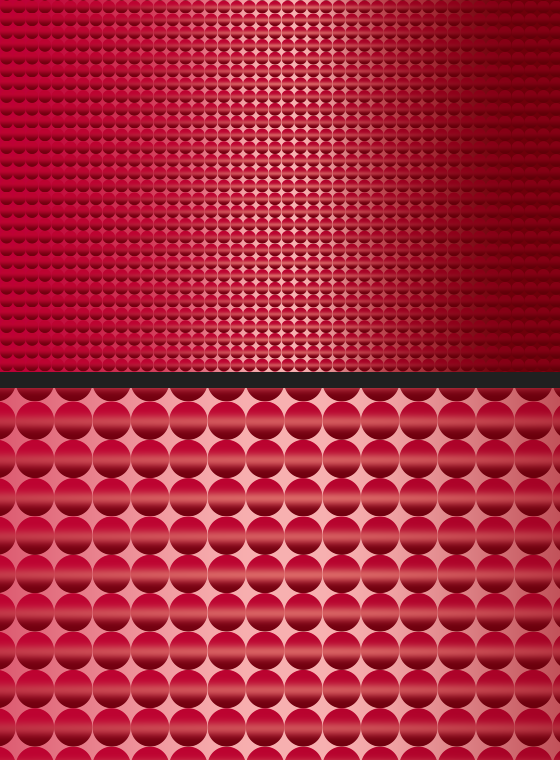
Top: the whole. Bottom: its middle third, enlarged.
Write a Shadertoy shader that draws this pattern.

```glsl
// Rows of touching glossy red discs over a horizontal metallic gradient.
// A square grid is folded with fract; each disc is shaded from crimson through
// a central sheen to a dark base, and pale four-pointed gaps show between them.

const float ROWS = 29.1;          // discs down the canvas height
const float GRID_SHIFT = 0.11;    // sideways grid offset, in cells

float hash(float n) {
    return fract(sin(n * 12.99) * 4375.85);
}

float bell(float x, float width) {
    float t = x / width;
    return exp(-t * t);
}

// Left-to-right metal: crimson, rose, pale centre, dusty red, maroon
vec3 backdrop(float x) {
    vec3 color = mix(vec3(0.74, 0.00, 0.21), vec3(0.82, 0.22, 0.34), smoothstep(0.02, 0.28, x));
    color = mix(color, vec3(0.97, 0.69, 0.69), smoothstep(0.24, 0.50, x));
    color = mix(color, vec3(0.70, 0.22, 0.26), smoothstep(0.52, 0.73, x));
    return mix(color, vec3(0.43, 0.00, 0.04), smoothstep(0.70, 0.92, x));
}

// Disc shading: v runs from -1 at the base to 1 at the top
vec3 discColor(float x, float v, float sheenStrength) {
    float shade = smoothstep(0.42, 0.95, x);
    vec3 top = mix(vec3(0.74, 0.01, 0.19), vec3(0.52, 0.00, 0.08), shade);
    vec3 base = mix(vec3(0.45, 0.00, 0.06), vec3(0.38, 0.00, 0.03), shade);
    vec3 color = mix(base, top, smoothstep(-0.85, 0.45, v));

    // Sheen across the middle, fading towards both sides of the canvas
    float reach = bell(x - 0.51, x < 0.51 ? 0.23 : 0.20);
    float sheen = bell(v + 0.05, 0.36) * reach * sheenStrength;
    return mix(color, vec3(0.87, 0.42, 0.41), sheen);
}

// Antialiased disc coverage, measured in cells
float discMask(vec2 p, float radius, float pixel) {
    return 1.0 - smoothstep(-0.6 * pixel, 0.6 * pixel, length(p) - radius);
}

void mainImage(out vec4 fragColor, in vec2 fragCoord) {
    float x = fragCoord.x / iResolution.x;
    float pixel = ROWS / iResolution.y;

    // Grid anchored at the canvas centre
    vec2 grid = (fragCoord - 0.5 * iResolution.xy) * pixel;
    grid += vec2(-GRID_SHIFT, 0.5);
    vec2 cell = fract(grid) - 0.5;
    float row = floor(grid.y);

    // Slight change of gloss from row to row
    float sheenStrength = mix(0.70, 0.95, hash(row + 40.0));

    vec3 disc = discColor(x, 2.0 * cell.y, sheenStrength);
    vec3 color = mix(backdrop(x), disc, discMask(cell, 0.5, pixel));
    fragColor = vec4(color, 1.0);
}
```
